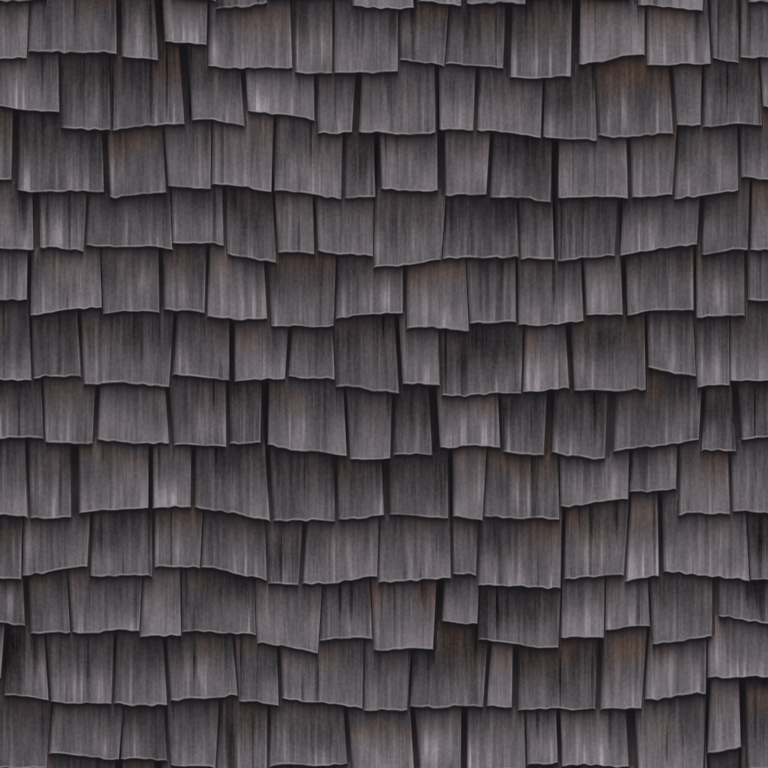
A WebGL 2 fragment shader for this texture:

```glsl
#version 300 es
precision highp float;
// Weathered grey wooden shingles in twelve overlapping, uneven courses.

#define ROWS 12.0
#define COLS 13.0
#define WIDTH_JITTER 0.62
#define DROP_JITTER 0.24
#define TILT 0.16
#define LEAN 0.16
#define GAP 0.065
#define RIM 0.045
#define SHADOW_LENGTH 0.10
#define GRAIN 0.15

uniform vec2 u_resolution;
out vec4 outColor;

const vec3 WOOD_TINT = vec3(1.02, 0.965, 1.01);
const vec3 RUST_TINT = vec3(1.08, 0.86, 0.76);
const vec3 RIM_COLOR = vec3(0.55, 0.54, 0.55);
const vec3 GAP_COLOR = vec3(0.09, 0.08, 0.10);

float hash(vec2 p) {
    vec3 q = fract(p.xyx * 0.1031);
    q += dot(q, q.yzx + 33.33);
    return fract((q.x + q.y) * q.z);
}

float noise(vec2 p) {
    vec2 i = floor(p), f = fract(p);
    f = f * f * (3.0 - 2.0 * f);
    return mix(mix(hash(i), hash(i + vec2(1, 0)), f.x),
               mix(hash(i + vec2(0, 1)), hash(i + vec2(1, 1)), f.x), f.y);
}

// Random value of one shingle, wrapping around the canvas.
float pick(float col, float row, float salt) {
    return hash(vec2(mod(col, COLS), mod(row, ROWS)) + salt * 37.0);
}

// Joint between shingles col-1 and col; h is the height above the butt line.
float joint(float col, float row, float h) {
    return col + WIDTH_JITTER * (pick(col, row, 1.0) - 0.5)
               + LEAN * (pick(col, row, 2.0) - 0.5) * (h - 0.5);
}

// Wood surface: t runs from 0 at the butt to 1 where the next course covers it.
vec3 wood(vec2 p, float t, float col, float row) {
    vec2 seed = 50.0 * vec2(pick(col, row, 3.0), pick(col, row, 4.0));
    float fibre = noise(p * vec2(17.0, 0.9) + seed) - 0.5;
    float fine = noise(p * vec2(34.0, 3.0) + seed) - 0.5;
    float speck = noise(p * vec2(30.0, 26.0) + seed) - 0.5;
    float blotch = noise(p * vec2(2.6, 2.2) + seed);

    float tone = mix(0.395, 0.255, smoothstep(0.0, 1.0, t));
    tone += 0.11 * (pick(col, row, 5.0) - 0.5) + 0.10 * (blotch - 0.5);
    tone += GRAIN * (0.55 * fibre + 0.4 * fine + 0.3 * speck);
    // Pale streaks bleached upwards from the butt
    tone += 0.12 * smoothstep(0.15, 0.45, fibre) * smoothstep(0.8, 0.1, t) * blotch;
    // Thin vertical cracks
    tone -= 0.10 * smoothstep(0.80, 0.95, noise(p * vec2(11.0, 0.6) + seed + 9.0));

    float rust = smoothstep(0.3, 1.1, t) * smoothstep(0.25, 0.8, blotch);
    vec3 color = tone * mix(WOOD_TINT, RUST_TINT, rust * (0.3 + 0.7 * pick(col, row, 6.0)));
    return color * mix(1.0, 0.4, smoothstep(1.0, 1.9, t));
}

// Paints one course, with its shadow, over the courses below it.
void paintCourse(inout vec3 color, vec2 p, float row, float soft) {
    float h = row + 1.0 - p.y;
    float x = p.x + pick(0.0, row, 7.0);
    float col = floor(x);
    if (x < joint(col, row, h)) col -= 1.0;
    else if (x >= joint(col + 1.0, row, h)) col += 1.0;

    float left = joint(col, row, h), right = joint(col + 1.0, row, h);
    float gapL = GAP * pow(pick(col, row, 8.0), 2.0) + 0.012;
    float gapR = GAP * pow(pick(col + 1.0, row, 8.0), 2.0) + 0.012;
    float ragged = 0.022 * (noise(vec2(x * 9.0, row * 7.0)) - 0.5);
    float sideL = x - left - gapL + ragged;
    float sideR = right - x - gapR + ragged;

    // Uneven butt line, with a few broken short shingles
    float butt = row + 1.0 + DROP_JITTER * (pick(col, row, 9.0) - 0.5);
    butt += TILT * (pick(col, row, 10.0) - 0.5) * (x - 0.5 * (left + right));
    butt -= 0.28 * step(0.94, pick(col, row, 11.0));
    butt += 1.4 * ragged + 0.012 * sin(x * 5.0 + row);
    float t = butt - p.y;

    // Shadow under the butt and inside the joints
    float side = min(sideL, sideR);
    float below = exp(-max(-t - 0.025, 0.0) / SHADOW_LENGTH) * smoothstep(-0.06, 0.03, side);
    float inGap = 0.5 * smoothstep(-0.05, 0.05, t);
    color = mix(color, GAP_COLOR, max(0.88 * below, inGap));

    // Surface with worn pale rims on the butt and right side
    vec3 surface = wood(vec2(x, p.y), t, col, row);
    float wear = noise(vec2(x * 6.0, p.y * 5.0) + 20.0);
    float rim = smoothstep(RIM, 0.3 * RIM, t) * (0.25 + 0.65 * wear);
    float sideRim = smoothstep(RIM, 0.2 * RIM, sideR) * 0.5 * wear * smoothstep(1.0, 0.2, t);
    surface = mix(surface, RIM_COLOR, max(rim, sideRim));
    surface *= mix(0.72, 1.0, smoothstep(0.0, 0.06, sideL));
    color = mix(color, surface, smoothstep(-soft, soft, min(side, t)));
}

void main() {
    vec2 uv = gl_FragCoord.xy / u_resolution;
    vec2 p = vec2(uv.x * COLS, (1.0 - uv.y) * ROWS);
    p.y += 0.07 * sin(6.2832 * uv.x + 1.0) + 0.05 * sin(18.85 * uv.x + 4.0 * sin(6.2832 * uv.y));
    float soft = max(0.018, 0.8 * ROWS / u_resolution.y);

    // Lowest layer first, so that upper courses overlap the lower ones
    vec3 color = GAP_COLOR;
    for (float k = 1.0; k >= -1.0; k -= 1.0)
        paintCourse(color, p, floor(p.y) + k, soft);
    outColor = vec4(color, 1.0);
}
```
